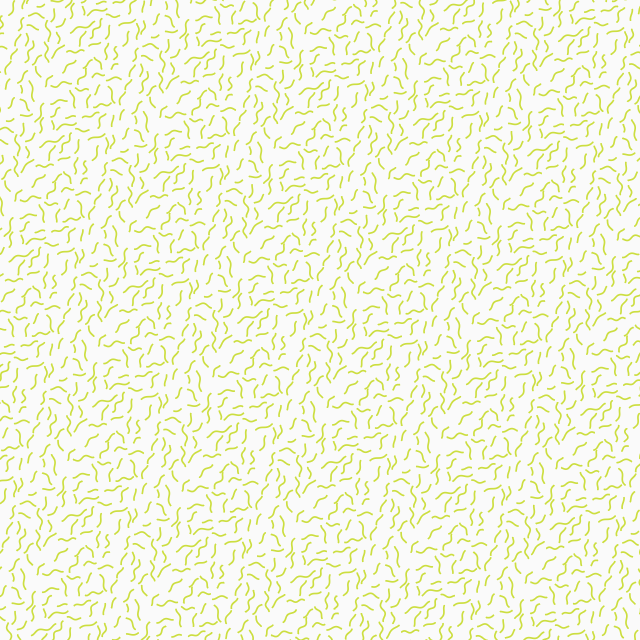
A WebGL 1 fragment shader for this pattern:

```glsl
precision highp float;
// Short wavy pen strokes scattered over a pale ground, in a tilted square repeat.
// Each jittered grid cell owns one stroke; where two strokes would cross,
// the one crossed farther from its middle is shortened to leave a gap.

uniform vec2 u_resolution;

const vec3 GROUND = vec3(0.982, 0.982, 0.982);
const vec3 INK = vec3(0.80, 0.87, 0.25);

const float TILE_SIZE = 0.185;       // repeat, in canvas units
const float TILE_TILT = 0.262;       // clockwise, radians
const float CELLS = 8.0;             // cells along one repeat

// Lengths below are in cells.
const float HALF_WIDTH = 0.057;
const float JITTER = 0.56;
const float GAP = 0.30;
const float MIN_LENGTH = 0.42;
const vec2 REACH = vec2(0.40, 1.06);      // range of half length
const vec2 WAVE_LENGTH = vec2(0.80, 1.35);
const vec2 WAVE_HEIGHT = vec2(0.07, 0.13);
const float LEAN = 1.22;             // mean direction, radians
const float LEAN_SPREAD = 1.55;
const float TAU = 6.28318;

struct Stroke {
  vec2 center;
  vec2 dir;
  float reach;
};

vec4 hash4(vec2 p) {
  vec4 q = fract(p.xyxy * vec4(0.1031, 0.1030, 0.0973, 0.1099));
  q += dot(q, q.wzxy + 33.33);
  return fract((q.xxyz + q.yzzw) * q.zywx);
}

// Cell identity that wraps at the edge of the repeat.
vec2 wrapId(vec2 cell) {
  return floor(mod(cell, CELLS) + 0.5) + 17.0;
}

float cross2(vec2 a, vec2 b) {
  return a.x * b.y - a.y * b.x;
}

Stroke strokeAt(vec2 cell) {
  vec2 id = wrapId(cell);
  vec4 h = hash4(id);
  vec4 k = hash4(id + 41.0);
  float angle = LEAN + LEAN_SPREAD * (h.z + k.x - 1.0);
  return Stroke(cell + 0.5 + JITTER * (h.xy - 0.5),
                vec2(cos(angle), sin(angle)),
                mix(REACH.x, REACH.y, h.w));
}

// Free length backward (x) and forward (y) from the middle of a stroke.
vec2 freeReach(Stroke s, vec2 cell) {
  vec2 limit = vec2(s.reach);
  for (int j = -2; j <= 2; j++) {
    for (int i = -2; i <= 2; i++) {
      if (i == 0 && j == 0) continue;
      Stroke o = strokeAt(cell + vec2(float(i), float(j)));
      vec2 rel = o.center - s.center;
      float det = cross2(s.dir, o.dir);
      det = det < 0.0 ? min(det, -0.001) : max(det, 0.001);
      float t = cross2(rel, o.dir) / det;
      float u = cross2(rel, s.dir) / det;
      float room = 9.0;
      if (abs(u) < abs(t) && abs(u) < o.reach + GAP)
        room = abs(t) - GAP / max(abs(det), 0.4);
      // Strokes nearly in line share the space between their middles.
      float along = dot(rel, s.dir);
      if (abs(cross2(rel, s.dir)) < GAP) {
        room = min(room, 0.5 * abs(along) - 0.3 * GAP);
        t = along;
      }
      room = max(room, 0.0);
      if (t < 0.0) limit.x = min(limit.x, room);
      else limit.y = min(limit.y, room);
    }
  }
  return limit;
}

// Distance to a sine wave drawn along the stroke, with round ends.
float waveDistance(vec2 q, vec2 limit, vec4 h) {
  float freq = TAU / mix(WAVE_LENGTH.x, WAVE_LENGTH.y, h.y);
  float height = mix(WAVE_HEIGHT.x, WAVE_HEIGHT.y, h.z);
  float x = clamp(q.x, -limit.x, limit.y);
  float phase = freq * x + TAU * h.w;
  float slope = height * freq * cos(phase);
  float dy = (q.y - height * sin(phase)) * inversesqrt(1.0 + slope * slope);
  return length(vec2(q.x - x, dy));
}

void main() {
  float cellSize = TILE_SIZE / CELLS;
  float scale = min(u_resolution.x, u_resolution.y);
  vec2 p = gl_FragCoord.xy / (scale * cellSize);
  float c = cos(TILE_TILT), s = sin(TILE_TILT);
  p = vec2(c * p.x - s * p.y, s * p.x + c * p.y);

  float nearest = 9.0;
  for (int j = -1; j <= 1; j++) {
    for (int i = -1; i <= 1; i++) {
      vec2 cell = floor(p) + vec2(float(i), float(j));
      Stroke k = strokeAt(cell);
      vec2 q = vec2(dot(p - k.center, k.dir), cross2(k.dir, p - k.center));
      // Only strokes whose band holds this point need the full work.
      if (abs(q.x) < k.reach + 0.2 && abs(q.y) < WAVE_HEIGHT.y + 0.2) {
        vec2 limit = freeReach(k, cell);
        if (limit.x + limit.y > MIN_LENGTH)
          nearest = min(nearest, waveDistance(q, limit, hash4(wrapId(cell) + 41.0)));
      }
    }
  }

  float pixel = 1.0 / (scale * cellSize);
  float ink = clamp(0.5 + (HALF_WIDTH - nearest) / pixel, 0.0, 1.0);
  gl_FragColor = vec4(mix(GROUND, INK, ink), 1.0);
}
```
